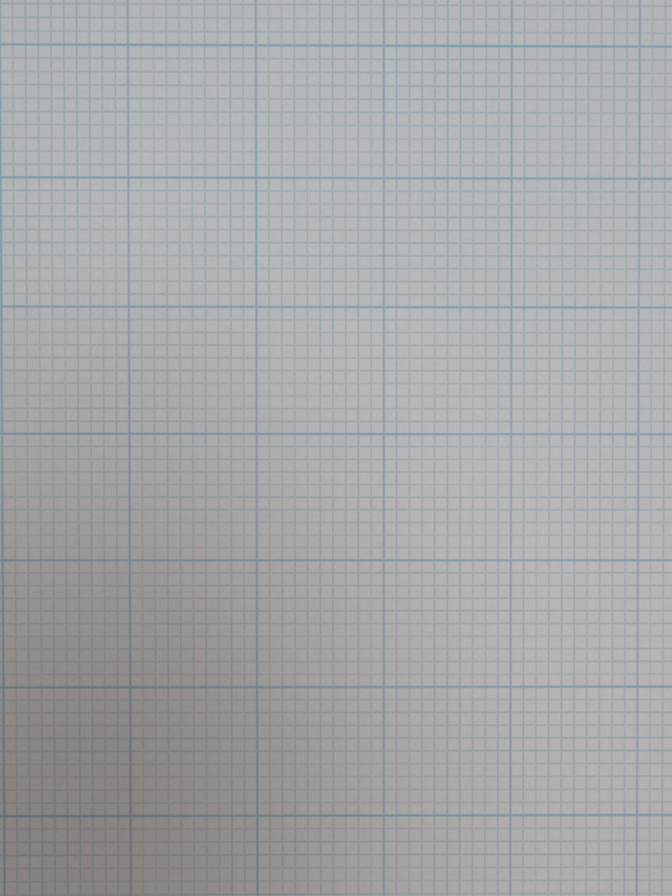
Write a Shadertoy shader that draws this pattern.

```glsl
#define MAJOR_PITCH vec2(0.1420, 0.1411)
#define GRID_ORIGIN vec2(0.4284, 0.5156)
#define DIVISIONS 10.0
#define MAJOR_WIDTH 0.0022
#define MINOR_WIDTH 0.0015
#define LENS_BLUR 0.0021
#define PAPER_LIGHT vec3(0.727, 0.723, 0.727)
#define PAPER_SHADE vec3(0.565, 0.547, 0.538)
#define MAJOR_INK vec3(0.68, 0.86, 0.925)
#define MINOR_INK vec3(0.835, 0.905, 0.94)
#define GRAIN 0.012

float hash(vec2 cell) {
    vec3 q = fract(cell.xyx * vec3(0.1031, 0.1030, 0.0973));
    q += dot(q, q.yzx + 33.33);
    return fract((q.x + q.y) * q.z);
}

vec2 gradientAt(vec2 cell) {
    float angle = 6.2832 * hash(cell);
    return vec2(cos(angle), sin(angle));
}

float gradientNoise(vec2 p) {
    vec2 i = floor(p), f = fract(p);
    vec2 u = f * f * f * (f * (f * 6.0 - 15.0) + 10.0);
    vec2 e = vec2(0.0, 1.0);
    float a = dot(gradientAt(i), f);
    float b = dot(gradientAt(i + e.yx), f - e.yx);
    float c = dot(gradientAt(i + e.xy), f - e.xy);
    float d = dot(gradientAt(i + e.yy), f - e.yy);
    return mix(mix(a, b, u.x), mix(c, d, u.x), u.y);
}

// Box-filtered coverage of a line on each axis
vec2 lineCoverage(vec2 dist, float width, float blur) {
    vec2 upper = min(dist + 0.5 * blur, vec2(0.5 * width));
    vec2 lower = max(dist - 0.5 * blur, vec2(-0.5 * width));
    return max(upper - lower, 0.0) / blur;
}

// Slight perspective and bulge of a sheet seen at an angle
vec2 sheetPosition(vec2 p) {
    vec2 q = p - GRID_ORIGIN;
    q.x /= 1.0 + 0.013 * (p.y - 0.5);
    q.y *= 1.0 - 0.02 * q.y - 0.08 * q.y * q.y;
    q.y += 0.006 * (p.x - 0.375) * (p.y - 0.4);
    return q;
}

vec3 paperColor(vec2 p) {
    // Broad shadow in the lower left, gentle falloff at the edges
    float reach = length((p - vec2(0.08, 0.08)) * vec2(1.25, 1.0));
    float shadow = smoothstep(0.74, 0.0, reach);
    shadow += 0.06 * gradientNoise(p * 3.5 + 4.0);
    vec3 paper = mix(PAPER_LIGHT, PAPER_SHADE, clamp(shadow, 0.0, 1.0));
    vec2 fromCenter = p - vec2(0.45, 0.66);
    paper *= 1.0 - 0.12 * dot(fromCenter, fromCenter);

    // Cool cast toward the top, warm toward the bottom
    paper += mix(vec3(0.003, -0.001, -0.004), vec3(-0.012, 0.0, 0.006), smoothstep(0.3, 0.85, p.y));

    // Fine fibres
    float fibre = gradientNoise(p * 230.0) + 0.6 * gradientNoise(p * 90.0 + 17.0);
    return paper + GRAIN * fibre;
}

void mainImage(out vec4 fragColor, in vec2 fragCoord) {
    vec2 p = fragCoord / iResolution.y;
    float blur = max(LENS_BLUR, 1.0 / iResolution.y);
    vec2 sheet = sheetPosition(p);

    // Distances to the nearest fine and heavy lines
    vec2 minorPitch = MAJOR_PITCH / DIVISIONS;
    vec2 minorIndex = round(sheet / minorPitch);
    vec2 majorIndex = round(sheet / MAJOR_PITCH);
    vec2 minorDist = sheet - minorIndex * minorPitch;
    vec2 majorDist = sheet - majorIndex * MAJOR_PITCH;

    // Ink strength differs per line and drifts over the sheet
    vec2 lineTone = vec2(hash(vec2(minorIndex.x, 7.0)), hash(vec2(minorIndex.y, 31.0)));
    vec2 drift = vec2(gradientNoise(p * vec2(9.0, 5.0)), gradientNoise(p * vec2(5.0, 9.0) + 11.0));
    vec2 strength = 0.75 + 0.35 * lineTone + 0.4 * drift;

    vec2 minorInk = lineCoverage(minorDist, MINOR_WIDTH, blur) * strength;
    vec2 majorInk = lineCoverage(majorDist, MAJOR_WIDTH, blur) * (0.92 + 0.3 * drift);
    float minor = clamp(max(minorInk.x, minorInk.y), 0.0, 1.0);
    float major = clamp(max(majorInk.x * 0.75, majorInk.y * 0.95), 0.0, 1.0);

    vec3 color = paperColor(p);
    color *= mix(mix(vec3(1.0), MINOR_INK, minor), MAJOR_INK, major);
    fragColor = vec4(clamp(color, 0.0, 1.0), 1.0);
}
```
